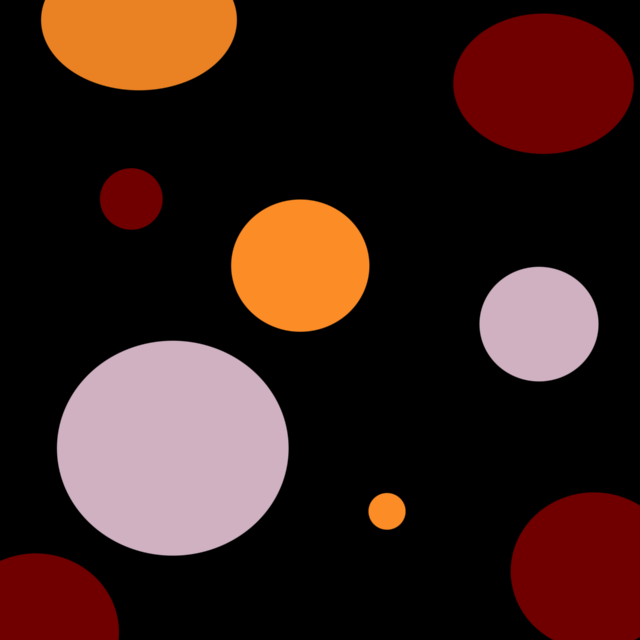
Reproduce this background procedurally as a WebGL 1 fragment shader.

```glsl
precision highp float;
// Flat orange, mauve and dark red ellipses scattered over black.

uniform vec2 u_resolution;

float hash(float n) {
    return fract(sin(n * 12.9898) * 43758.5453);
}

// Evenly spread lattice, bent sideways near the top and slightly jittered.
vec2 discCentre(float k) {
    float y = 0.02 + 1.05 * fract(1.0 - 0.364 * k);
    float x = 0.06 + 0.109 * k + 0.18 * y * y * cos(k * 1.0472);
    vec2 jitter = vec2(hash(k + 1.0), hash(k + 21.0)) - 0.5;
    return vec2(x, y) + 0.016 * jitter;
}

// Large discs are a little squashed, and more so near the top.
vec2 discRadii(float size, float height) {
    float aspect = 1.0 - 0.4 * size - 0.22 * smoothstep(0.7, 0.95, height);
    return vec2(size, size * aspect);
}

float ellipseDistance(vec2 p, vec2 radii) {
    float k = length(p / radii);
    float slope = length(p / (radii * radii));
    return k * (k - 1.0) / max(slope, 0.0001);
}

// Tone 0 is dark red, 1 is orange, 2 is mauve.
vec3 discColour(float tone, float size) {
    vec3 red = vec3(0.44, 0.0, 0.0);
    vec3 orange = vec3(0.99, 0.55, 0.15) * (1.0 - 0.075 * step(0.12, size));
    vec3 mauve = vec3(0.81, 0.695, 0.757);
    return tone < 0.5 ? red : (tone < 1.5 ? orange : mauve);
}

void main() {
    vec2 uv = gl_FragCoord.xy / u_resolution;
    vec3 colour = vec3(0.0);

    // Size and tone of the discs, three per column
    mat3 sizes = mat3(0.13, 0.049, 0.181, 0.153, 0.108, 0.029, 0.141, 0.093, 0.13);
    mat3 tones = mat3(0.0, 0.0, 2.0, 1.0, 1.0, 1.0, 0.0, 2.0, 0.0);

    for (int i = 0; i < 3; i++) {
        for (int j = 0; j < 3; j++) {
            float size = sizes[i][j];
            vec2 centre = discCentre(float(3 * i + j));
            float d = ellipseDistance(uv - centre, discRadii(size, centre.y));
            float cover = 1.0 - smoothstep(-0.0015, 0.0015, d);
            colour = mix(colour, discColour(tones[i][j], size), cover);
        }
    }

    gl_FragColor = vec4(colour, 1.0);
}
```
